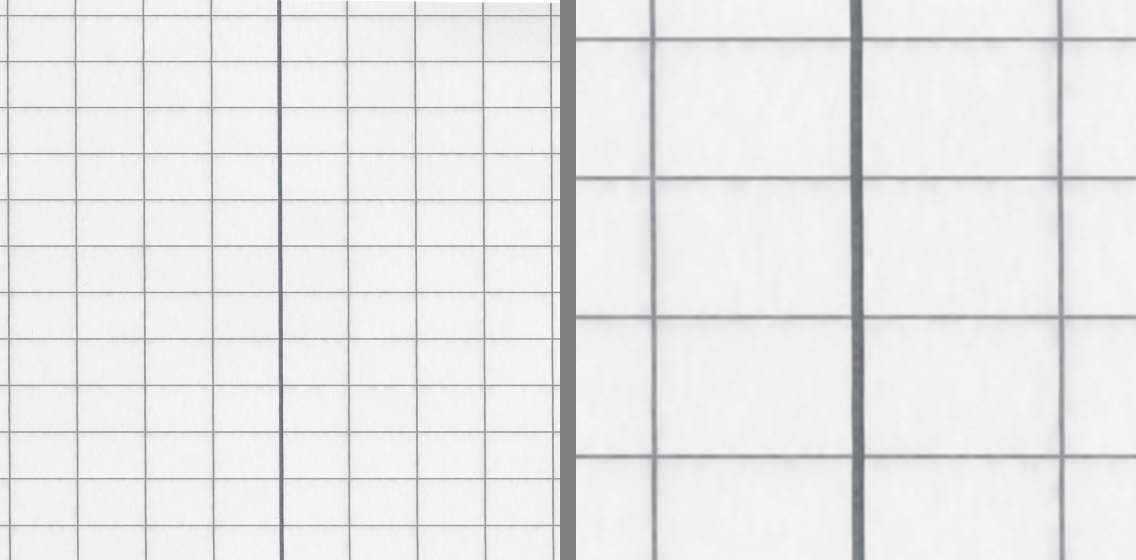
Left, the full canvas; right, a detail of the centre.
Reproduce this pattern procedurally as a WebGL 1 fragment shader.

```glsl
precision highp float;
// Ruled ledger paper: thin grey lines in a grid of wide cells, with one heavy
// vertical rule near the centre. Lines are distances to the nearest repeat,
// slightly skewed, with smudged halos over fibrous, softly mottled paper.

uniform vec2 u_resolution;

const vec3 PAPER = vec3(0.953, 0.953, 0.954);
const vec3 THIN_INK = vec3(0.555, 0.570, 0.580);
const vec3 HEAVY_INK = vec3(0.470, 0.492, 0.510);
const vec3 SMUDGE = vec3(0.70, 0.71, 0.72);

const float COLUMN_PITCH = 0.1213;
const float HEAVY_X = 0.5008;       // heavy rule at mid height
const float SKEW = 0.0046;          // sideways drift from top to bottom
const float ROW_PITCH = 0.0819;     // at the top; rows widen downwards
const float ROW_TOP = 0.0279;       // first row line below the top edge
const float ROW_STRETCH = 0.00095;

const float COLUMN_HALF = 0.00155;
const float ROW_HALF = 0.00125;
const float HEAVY_HALF = 0.0036;
const float EDGE_SOFTNESS = 0.0012;
const float HALO_WIDTH = 0.0055;
const float GRAIN = 0.022;
const float SPECK_CELLS = 9.0;

float hash(vec2 p) {
  return fract(sin(dot(p, vec2(127.1, 311.7))) * 43758.5453);
}

float noise(vec2 p) {
  vec2 i = floor(p);
  vec2 f = fract(p);
  f = f * f * (3.0 - 2.0 * f);
  float low = mix(hash(i), hash(i + vec2(1.0, 0.0)), f.x);
  float high = mix(hash(i + vec2(0.0, 1.0)), hash(i + vec2(1.0, 1.0)), f.x);
  return mix(low, high, f.y);
}

float stroke(float dist, float halfWidth, float soft) {
  return 1.0 - smoothstep(halfWidth - soft, halfWidth + soft, abs(dist));
}

float segmentDistance(vec2 p, vec2 halfLine) {
  float t = clamp(dot(p, halfLine) / dot(halfLine, halfLine), -1.0, 1.0);
  return length(p - halfLine * t);
}

// Fine vertical fibres, broad mottling and a shaded upper right corner.
vec3 paperColour(vec2 uv) {
  float fibre = noise(uv * vec2(210.0, 85.0)) - 0.5;
  float fine = noise(uv * 330.0 + 17.0) - 0.5;
  float mottle = noise(uv * 7.0 + 5.0) - 0.5;
  float corner = smoothstep(0.55, 1.0, uv.x) * smoothstep(0.84, 1.0, uv.y);
  float leftShade = 0.006 * (1.0 - smoothstep(0.0, 0.5, uv.x));
  return PAPER + GRAIN * (0.6 * fibre + 0.6 * fine) + 0.008 * mottle
       - 0.035 * corner - leftShade;
}

// Rare short hairs, at most one in each cell.
float specks(vec2 uv, float soft) {
  vec2 cell = floor(uv * SPECK_CELLS);
  vec2 centre = 0.3 + 0.4 * vec2(hash(cell + 3.0), hash(cell + 8.0));
  vec2 local = (fract(uv * SPECK_CELLS) - centre) / SPECK_CELLS;
  local.y += local.x * local.x * 60.0;
  float angle = 6.2832 * hash(cell + 21.0);
  float dist = segmentDistance(local, 0.005 * vec2(cos(angle), sin(angle)));
  return step(0.94, hash(cell + 40.0)) * stroke(dist, 0.0006, soft);
}

void main() {
  vec2 uv = gl_FragCoord.xy / u_resolution;
  float soft = max(EDGE_SOFTNESS, 0.6 / min(u_resolution.x, u_resolution.y));
  vec3 colour = paperColour(uv);
  colour = mix(colour, SMUDGE, 0.35 * specks(uv, soft));

  // Signed distances to the nearest column and row lines.
  float wobble = 0.0005 * (noise(vec2(uv.y * 45.0, 2.0)) - 0.5);
  float x = uv.x - HEAVY_X - SKEW * (0.5 - uv.y) + wobble;
  float column = floor(x / COLUMN_PITCH + 0.5);
  float columnDist = x - column * COLUMN_PITCH;
  float s = (1.0 - uv.y - ROW_TOP) / ROW_PITCH;
  float rowCoord = s - ROW_STRETCH * s * s;
  float row = floor(rowCoord + 0.5);
  float rowDist = (rowCoord - row) * ROW_PITCH;
  float isHeavy = 1.0 - step(0.5, abs(column));

  // Patchy halos: either side of columns, mostly below rows.
  float patches = noise(uv * vec2(150.0, 75.0) + 31.0);
  float side = step(0.0, columnDist);
  float sideWeight = 0.5 + 0.7 * hash(vec2(column, side + 6.0));
  float columnHalo = exp(-abs(columnDist) / HALO_WIDTH) * sideWeight;
  float rowHalo = exp(-abs(rowDist) / HALO_WIDTH) * mix(0.2, 0.85, step(0.0, rowDist));
  float smudge = (columnHalo + rowHalo) * (0.12 + 0.38 * patches);
  colour = mix(colour, SMUDGE, clamp(smudge, 0.0, 0.6));

  // Thin rules with uneven ink along each line.
  float inkWear = 0.82 + 0.22 * noise(uv * 190.0 + 9.0);
  float rowInk = stroke(rowDist, ROW_HALF, soft) * (0.9 + 0.1 * hash(vec2(row, 4.0)));
  float columnInk = stroke(columnDist, COLUMN_HALF, soft) * (1.0 - isHeavy);
  columnInk *= 0.9 + 0.1 * hash(vec2(column, 12.0));
  colour = mix(colour, THIN_INK, min(max(rowInk, columnInk) * inkWear, 1.0));

  // Heavy rule, darker towards its right edge.
  float heavyInk = stroke(columnDist, HEAVY_HALF, soft * 1.1) * isHeavy;
  vec3 heavyColour = HEAVY_INK - 0.05 * smoothstep(-0.001, 0.003, columnDist);
  heavyColour += 0.07 * (noise(uv * 260.0) - 0.5);
  colour = mix(colour, heavyColour, heavyInk);

  // Bare white sliver along the right half of the top edge.
  float sliverEdge = 0.9995 - 0.0045 * smoothstep(0.5, 1.0, uv.x);
  float sliver = smoothstep(sliverEdge - soft, sliverEdge + soft, uv.y) * step(0.5, uv.x);
  gl_FragColor = vec4(mix(colour, vec3(1.0), sliver), 1.0);
}
```
